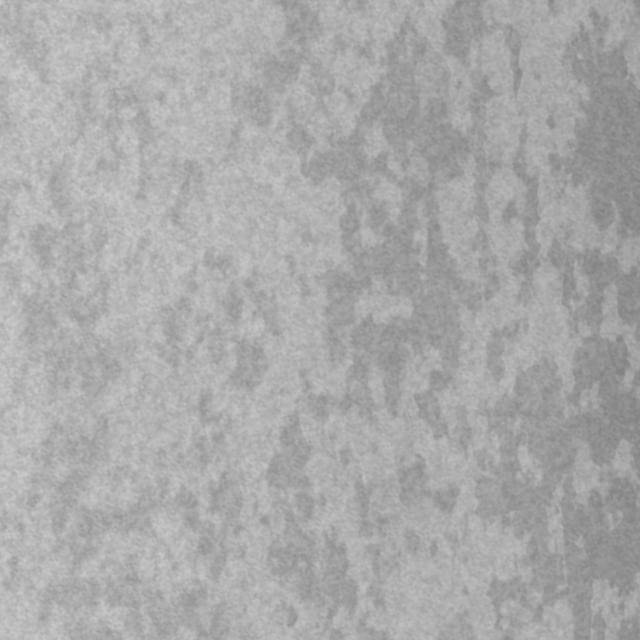
This texture is drawn by a Shadertoy shader. Its source:

```glsl
// Weathered grey metal sheet: soft side lighting, upright dark mottles and fine grain.

float hash(vec2 cell) {
    vec3 p = fract(cell.xyx * vec3(0.1031, 0.1030, 0.0973));
    p += dot(p, p.yzx + 33.33);
    return fract((p.x + p.y) * p.z);
}

// Smooth value noise in 0..1
float noise(vec2 p) {
    vec2 cell = floor(p);
    vec2 f = fract(p);
    f = f * f * (3.0 - 2.0 * f);
    float low = mix(hash(cell), hash(cell + vec2(1.0, 0.0)), f.x);
    float high = mix(hash(cell + vec2(0.0, 1.0)), hash(cell + vec2(1.0, 1.0)), f.x);
    return mix(low, high, f.y);
}

// Layered noise, turned at each octave to hide the lattice
float fbm(vec2 p, int octaves) {
    float sum = 0.0, total = 0.0, weight = 1.0;
    for (int i = 0; i < octaves; i++) {
        sum += weight * noise(p);
        total += weight;
        weight *= 0.55;
        p = mat2(0.8, 0.6, -0.6, 0.8) * p * 2.03 + 17.3;
    }
    return sum / total;
}

// Coverage of dark mottles: small spots gathered into tall patches
float mottles(vec2 uv, float threshold, float softness) {
    float spots = fbm(uv * vec2(44.0, 27.0) + 5.0, 3);
    float patches = fbm(uv * vec2(15.0, 6.0) + 41.0, 2);
    float field = 0.62 * spots + 0.38 * patches;
    return smoothstep(threshold - softness, threshold + softness, field);
}

// Narrow upright bars with ragged edges
float streaks(vec2 uv, float threshold) {
    vec2 ragged = uv + 0.012 * (vec2(noise(uv * 70.0), noise(uv * 60.0 + 9.0)) - 0.5);
    float bars = noise(ragged * vec2(36.0, 9.0) + 73.0);
    return smoothstep(threshold - 0.05, threshold + 0.07, bars);
}

// Centred grain, mixing coarse flecks and fine speckle
float grain(vec2 uv, float coarse, float fine) {
    vec2 turned = mat2(0.88, 0.47, -0.47, 0.88) * uv;
    return coarse * (fbm(uv * vec2(95.0, 85.0) + 11.0, 2) - 0.5)
         + fine * (noise(turned * vec2(210.0, 250.0) + 29.0) - 0.5);
}

void mainImage(out vec4 fragColor, in vec2 fragCoord) {
    vec2 uv = fragCoord / iResolution.xy;

    // Light falls from the left and fades towards the right edge
    float brightness = mix(0.738, 0.662, uv.x);
    brightness += 0.02 * smoothstep(0.12, 0.0, uv.x) * uv.y;
    brightness -= 0.02 * smoothstep(0.85, 1.0, uv.x);
    brightness += 0.03 * (noise(uv * vec2(5.0, 3.0) + 3.0) - 0.5);

    // Mottles grow crisper and darker to the right
    float stain = mottles(uv, 0.54, mix(0.12, 0.065, uv.x));
    float bar = streaks(uv, 0.75) * smoothstep(0.45, 0.9, uv.x);
    brightness -= mix(0.062, 0.088, uv.x) * max(stain, bar);

    brightness += grain(uv, 0.085, 0.07) * mix(1.1, 0.85, uv.x);
    fragColor = vec4(vec3(brightness), 1.0);
}
```
